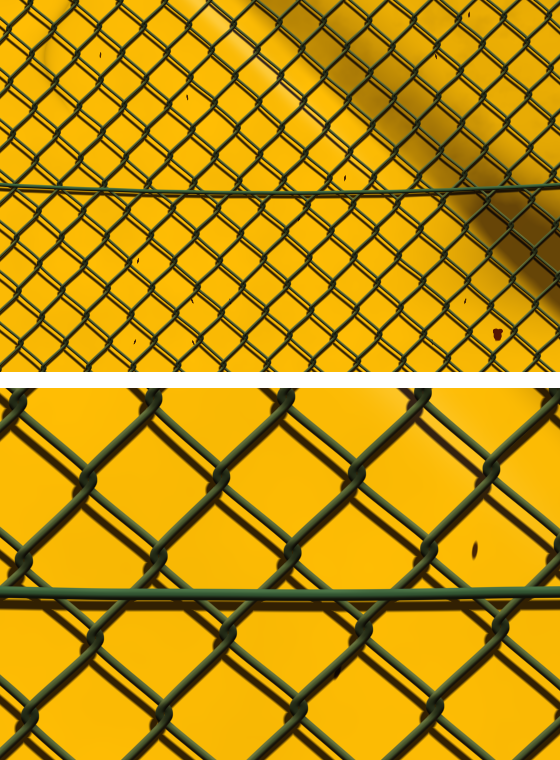
Top, the full canvas; bottom, a detail of the centre.
Write a WebGL 1 fragment shader that draws this pattern.

```glsl
precision highp float;
// Green chain-link fence with a sagging tension wire in front of a yellow sheet.
// Each mesh strand is a rounded zigzag in lattice space, hooked to its mirrored
// neighbour; the same distances, offset, cast shadows on the folded sheet.

uniform vec2 u_resolution;

const float TAU = 6.2831853;
const vec2 CELL = vec2(0.121, 0.1408);   // mesh repeat, in canvas heights

vec2 hash2(vec2 p) {
  p = vec2(dot(p, vec2(127.1, 311.7)), dot(p, vec2(269.5, 183.3)));
  return fract(sin(p) * 43758.5);
}

// Gradient noise, about -0.7 to 0.7
float noise(vec2 p) {
  vec2 i = floor(p), f = fract(p);
  vec2 w = f * f * f * (f * (f * 6.0 - 15.0) + 10.0);
  vec2 e = vec2(1.0, 0.0);
  float a = dot(hash2(i) * 2.0 - 1.0, f);
  float b = dot(hash2(i + e.xy) * 2.0 - 1.0, f - e.xy);
  float c = dot(hash2(i + e.yx) * 2.0 - 1.0, f - e.yx);
  float d = dot(hash2(i + e.xx) * 2.0 - 1.0, f - e.xx);
  return mix(mix(a, b, w.x), mix(c, d, w.x), w.y);
}

float fbm(vec2 p) {
  float sum = 0.0, amp = 0.6;
  for (int i = 0; i < 4; i++) {
    sum += amp * noise(p);
    p = p * 2.03 + 7.1;
    amp *= 0.5;
  }
  return sum;
}

// Signed distances to both strands (xy), their tilt (z), nearness to a knot (w)
vec4 mesh(vec2 p) {
  p += 0.005 * vec2(noise(p * 6.0), noise(p * 6.0 + 31.0));
  vec2 q = p - vec2(0.581, 0.585);
  vec2 uv = vec2(q.x + 0.035 * q.y, q.y - 0.025 * q.x) / CELL;
  float c = 0.965 * cos(TAU * uv.y);
  float zigzag = asin(c) / 1.3055;
  float slope = -0.965 * TAU * sin(TAU * uv.y) / (sqrt(1.0 - c * c) * 1.3055);
  float reach = 0.285;                   // past 0.25, so neighbours interlock
  vec2 d = uv.x - vec2(0.25 - reach * zigzag, 0.75 + reach * zigzag);
  d -= floor(d + 0.5);
  float m = -reach * slope * CELL.x / CELL.y;
  float len = sqrt(1.0 + m * m);
  return vec4(d * CELL.x / len, m / len, smoothstep(0.72, 0.96, abs(zigzag)));
}

// Height above the sagging horizontal wire
float tension(vec2 p) {
  float x = p.x - 0.75;
  return p.y - 0.481 - 0.04 * x * x - 0.0015 * noise(vec2(p.x * 9.0, 3.3));
}

float cover(float d, float halfWidth, float soft) {
  return 1.0 - smoothstep(halfWidth - soft, halfWidth + soft, abs(d));
}

// Round wire: dark underside, green body, pale upper glint
vec3 wireColor(float up, float wear) {
  vec3 col = mix(vec3(0.09, 0.07, 0.03), vec3(0.27, 0.33, 0.17), smoothstep(-0.8, 0.1, up));
  return mix(col, vec3(0.48, 0.52, 0.28), smoothstep(0.0, 0.8, up) * (0.6 + wear));
}

vec3 sheet(vec2 p) {
  float grain = fbm(p * 5.0);
  float fold = (p.x + p.y - 1.53) * 0.707 + 0.015 * noise(p * 3.0);
  vec3 col = vec3(0.985, 0.73, 0.015) * (1.0 + 0.05 * grain);

  // Shaded valley beside the ridge, deepest towards the lower right
  float valley = smoothstep(0.055, 0.12, fold) * (1.0 - smoothstep(0.14, 0.36, fold));
  float depth = 0.32 + 0.3 * smoothstep(0.9, 1.5, p.x) + 0.3 * grain;
  vec2 hollow = (p - vec2(1.48, 0.33)) * vec2(4.0, 5.5);
  float dull = smoothstep(0.05, 0.2, fold) * (0.1 + 0.25 * max(fbm(p * 9.0 + 4.0), 0.0));
  float shade = valley * depth + 0.4 * exp(-dot(hollow, hollow)) + dull;
  col = mix(col, vec3(0.30, 0.19, 0.03), clamp(shade, 0.0, 0.85));

  // Glossy ridge, brightest near the top, and a faint crease at the left
  float ridge = exp(-fold * fold / 0.0005) * smoothstep(0.4, 0.85, p.y);
  col = mix(col, vec3(1.0, 0.84, 0.38), 0.6 * ridge);
  float crease = p.x - 0.17 - 0.05 * sin(p.y * 13.0);
  col *= 1.0 - 0.16 * exp(-abs(crease) / 0.012) * smoothstep(0.65, 0.8, p.y);

  // Scattered flecks and one rust blister
  vec2 id = floor(p / 0.11), h = hash2(id + 5.0);
  vec2 f = p - (id + 0.25 + 0.5 * h.yx) * 0.11;
  f += (h.y - 0.5) * vec2(f.y, -f.x);
  float fleck = 1.0 - smoothstep(0.6, 1.3, length(f / vec2(0.0025, 0.008)));
  col = mix(col, vec3(0.28, 0.14, 0.02), fleck * step(0.9, h.x));
  float rust = length((p - vec2(1.338, 0.102)) / vec2(0.013, 0.019)) + 0.5 * noise(p * 90.0);
  return mix(col, vec3(0.34, 0.09, 0.01), 1.0 - smoothstep(0.8, 1.1, rust));
}

void main() {
  vec2 p = gl_FragCoord.xy / u_resolution.y;
  float aa = 0.8 / u_resolution.y;
  vec3 col = sheet(p);

  // Shadows fall down and left, further where the sheet sinks back
  float gap = 1.2 - 0.35 * smoothstep(0.0, 0.6, p.x) + 0.5 * noise(p * 2.5);
  vec2 drop = vec2(-0.007, -0.014) * gap;
  vec4 behind = mesh(p - drop);
  float shadow = cover(min(abs(behind.x), abs(behind.y)), 0.0034, aa + 0.0008);
  shadow = max(shadow, cover(tension(p - drop * 0.8), 0.0045, aa + 0.001));
  col = mix(col, col * vec3(0.13, 0.10, 0.5), 0.92 * shadow);

  // Strands swap front and back on either side of a knot
  vec4 m = mesh(p);
  float wear = 0.5 * noise(p * 14.0), radius = 0.0038;
  vec3 strandA = wireColor(-m.x * m.z * 1.4 / radius, wear) * (1.0 - 0.5 * m.w);
  vec3 strandB = wireColor(m.y * m.z * 1.4 / radius, wear) * (1.0 - 0.5 * m.w);
  float a = cover(m.x, radius, aa), b = cover(m.y, radius, aa);
  vec3 aFront = mix(mix(col, strandB, b), strandA, a);
  vec3 bFront = mix(mix(col, strandA, a), strandB, b);
  col = mix(bFront, aFront, step(0.0, m.z));

  // Tension wire across the front
  float t = tension(p);
  vec3 cable = wireColor(t / 0.005, wear) * vec3(0.72, 1.0, 1.15);
  gl_FragColor = vec4(mix(col, cable, cover(t, 0.0052, aa)), 1.0);
}
```
